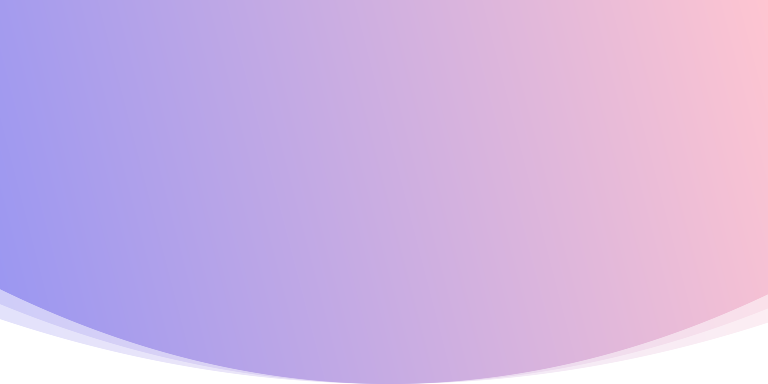
Reproduce this background procedurally as a Shadertoy shader.

```glsl
// A lilac-to-pink gradient fills a wide bowl with a shallow curved base.
// Two translucent, flatter bowls peek out below it over a white ground.
// Each bowl is a parabola; all three touch the lower edge at one point.

#define BOWL_CENTER 0.507       // x of the lowest point, in canvas widths
#define BOWL_RISE 0.247         // height of the solid bowl at the left edge
#define RISE_STEP 0.039         // how much flatter each further bowl is
#define VEIL_OPACITY 0.28       // opacity of each translucent bowl
#define GRADIENT_TILT 0.13      // lean of the colour bands
#define GRADIENT_START 0.03
#define GRADIENT_END 1.13
#define COOL_COLOR vec3(0.608, 0.592, 0.945)
#define WARM_COLOR vec3(0.996, 0.773, 0.820)

const int BOWL_COUNT = 3;

// Slanted blend from periwinkle at lower left to pink at upper right
vec3 gradientColor(vec2 uv) {
    float along = uv.x + GRADIENT_TILT * uv.y;
    float blend = (along - GRADIENT_START) / (GRADIENT_END - GRADIENT_START);
    return mix(COOL_COLOR, WARM_COLOR, clamp(blend, 0.0, 1.0));
}

// Smooth coverage of the region above a parabola
float bowlCoverage(vec2 uv, float rise) {
    float offset = (uv.x - BOWL_CENTER) / BOWL_CENTER;
    float height = uv.y - rise * offset * offset;
    float edge = 0.5 / iResolution.y;
    return smoothstep(-edge, edge, height);
}

void mainImage(out vec4 fragColor, in vec2 fragCoord) {
    vec2 uv = fragCoord / iResolution.xy;
    vec3 tint = gradientColor(uv);
    vec3 color = vec3(1.0);

    // Paint from the flattest veil to the solid bowl
    for (int i = BOWL_COUNT - 1; i >= 0; i--) {
        float rise = BOWL_RISE - RISE_STEP * float(i);
        float opacity = i == 0 ? 1.0 : VEIL_OPACITY;
        color = mix(color, tint, opacity * bowlCoverage(uv, rise));
    }

    fragColor = vec4(color, 1.0);
}
```
